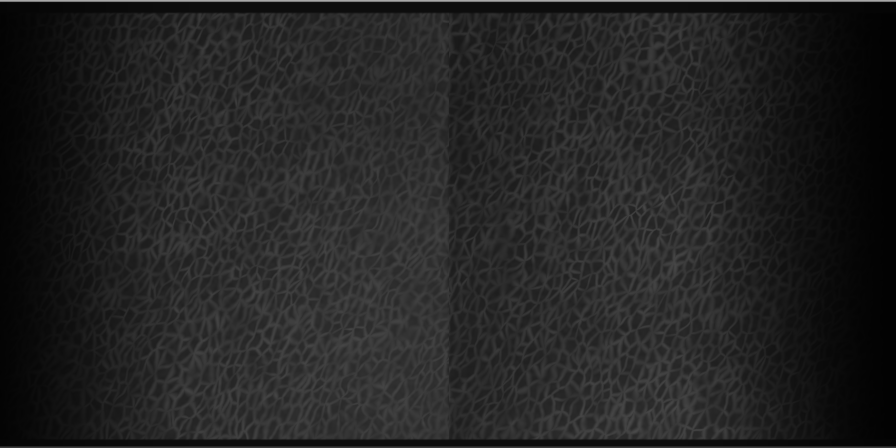
A Shadertoy shader for this texture:

```glsl
// Dark pebbled leather in two panels that meet at a central seam.
// A sheared, warped Voronoi net forms the pale, uneven creases; broad
// gradients add the panel lighting, the dark sides and the trim.

#define GRAIN_DENSITY vec2(50.0, 32.0)
#define GRAIN_LEAN 0.34
#define GRAIN_JITTER 0.92
#define CREASE_WIDTH 0.33
#define CREASE_CONTRAST 0.58
#define SEAM_X 0.501
#define LEFT_LEVEL 0.197
#define RIGHT_LEVEL 0.178
#define TRIM_LEVEL 0.050
#define BLACK_LEVEL 0.008

vec2 hash22(vec2 p) {
    vec3 q = fract(p.xyx * vec3(0.1031, 0.1030, 0.0973));
    q += dot(q, q.yzx + 33.33);
    return fract((q.xx + q.yz) * q.zy);
}

float valueNoise(vec2 p) {
    vec2 cell = floor(p);
    vec2 f = fract(p);
    f = f * f * (3.0 - 2.0 * f);
    float low = mix(hash22(cell).x, hash22(cell + vec2(1, 0)).x, f.x);
    float high = mix(hash22(cell + vec2(0, 1)).x, hash22(cell + vec2(1, 1)).x, f.x);
    return mix(low, high, f.y);
}

vec2 noiseOffset(vec2 p) {
    return vec2(valueNoise(p), valueNoise(p + 37.0)) - 0.5;
}

vec2 grainOffset(vec2 cell, vec2 local) {
    return cell + 0.5 + GRAIN_JITTER * (hash22(cell) - 0.5) - local;
}

// Distance to the closest grain border, evened out over all directions.
float grainBorder(vec2 p) {
    vec2 home = floor(p);
    vec2 nearest = vec2(0.0);
    vec2 nearestCell = home;
    float best = 9.0;
    for (int j = -1; j <= 1; j++)
    for (int i = -1; i <= 1; i++) {
        vec2 cell = home + vec2(i, j);
        vec2 r = grainOffset(cell, p);
        if (dot(r, r) < best) {
            best = dot(r, r);
            nearest = r;
            nearestCell = cell;
        }
    }
    vec2 stretch = GRAIN_DENSITY / sqrt(GRAIN_DENSITY.x * GRAIN_DENSITY.y);
    float border = 9.0;
    for (int j = -2; j <= 2; j++)
    for (int i = -2; i <= 2; i++) {
        vec2 r = grainOffset(nearestCell + vec2(i, j), p);
        vec2 across = r - nearest;
        if (dot(across, across) > 0.0001) {
            vec2 normal = normalize(across);
            border = min(border, dot(0.5 * (r + nearest), normal) / length(normal * stretch));
        }
    }
    return border;
}

// Crease height, 0 on a grain and up to about 1 along a fold.
float creases(vec2 p) {
    p += 0.024 * noiseOffset(p * 9.0) + 0.008 * noiseOffset(p * 48.0);
    p.x -= GRAIN_LEAN * p.y;
    float width = CREASE_WIDTH * mix(0.6, 1.4, valueNoise(p * 30.0 + 11.0));
    float strength = mix(0.45, 1.2, valueNoise(p * vec2(52.0, 36.0) + 71.0));
    return strength * (1.0 - smoothstep(0.0, width, grainBorder(p * GRAIN_DENSITY)));
}

void mainImage(out vec4 fragColor, in vec2 fragCoord) {
    vec2 uv = fragCoord / iResolution.xy;
    vec2 p = fragCoord / iResolution.y;
    float rightSide = smoothstep(SEAM_X - 0.003, SEAM_X + 0.003, uv.x);

    // Broad lighting of both panels
    float leftLight = LEFT_LEVEL * mix(0.90, 1.0, smoothstep(0.15, 0.5, uv.x));
    float rightLight = RIGHT_LEVEL * mix(0.81, 1.0, smoothstep(0.5, 0.76, uv.x));
    float light = mix(leftLight, rightLight, rightSide);
    light *= mix(1.07, 0.86, smoothstep(0.0, 1.0, uv.y));
    light *= 0.92 + 0.16 * valueNoise(p * 4.0 + 5.0);
    float sides = smoothstep(-0.03, 0.24, uv.x) * (1.0 - smoothstep(0.74, 1.0, uv.x));

    // Leather relief, flatter on the lit side of the seam
    float sheen = smoothstep(0.22, 0.48, uv.x) * (1.0 - rightSide);
    float contrast = CREASE_CONTRAST * mix(1.0, 0.6, sheen) * mix(0.8, 1.1, uv.y);
    vec2 panelShift = step(SEAM_X, uv.x) * vec2(3.7, 1.3);
    float relief = creases(p + panelShift) - 0.32;
    float fine = valueNoise(p * 110.0) - 0.5;
    float shade = BLACK_LEVEL + light * sides * (0.97 + contrast * relief + 0.14 * fine);

    // Dark trim with a thin pale rim
    float trim = max(smoothstep(0.968, 0.974, uv.y), 1.0 - smoothstep(0.016, 0.022, uv.y));
    shade = mix(shade, TRIM_LEVEL * mix(0.4, 1.0, sides), trim);
    shade = mix(shade, 0.66, smoothstep(0.994, 0.998, uv.y));
    shade = mix(shade, 0.24, 1.0 - smoothstep(0.002, 0.005, uv.y));

    fragColor = vec4(vec3(shade), 1.0);
}
```
